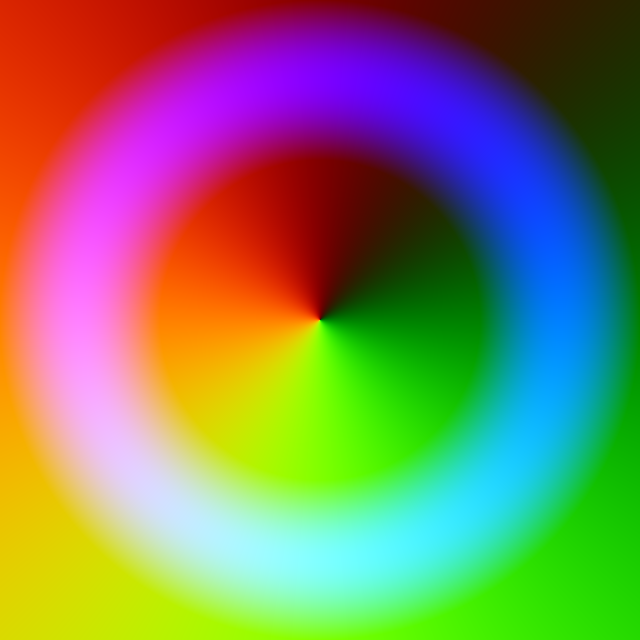
This background is drawn by a Shadertoy shader. Its source:

```glsl
// Draws a red-green angular sweep crossed by a soft blue ring.

const float TAU = 6.2831853;

// Red grows toward the left and green toward the bottom, by direction alone.
vec2 angularSweep(vec2 p) {
    vec2 direction = p / max(length(p), 1e-5);
    return 0.5 - 0.5 * direction;
}

// Half a sine wave over radii 0.5 to 1.0, brightest at 0.75.
float softRing(float radius) {
    return max(0.0, -sin(TAU * min(radius, 1.0)));
}

void mainImage(out vec4 fragColor, in vec2 fragCoord) {
    // Centered coordinates, -1 to 1 along the shorter side
    vec2 p = (2.0 * fragCoord - iResolution.xy) / min(iResolution.x, iResolution.y);

    fragColor = vec4(angularSweep(p), softRing(length(p)), 1.0);
}
```
